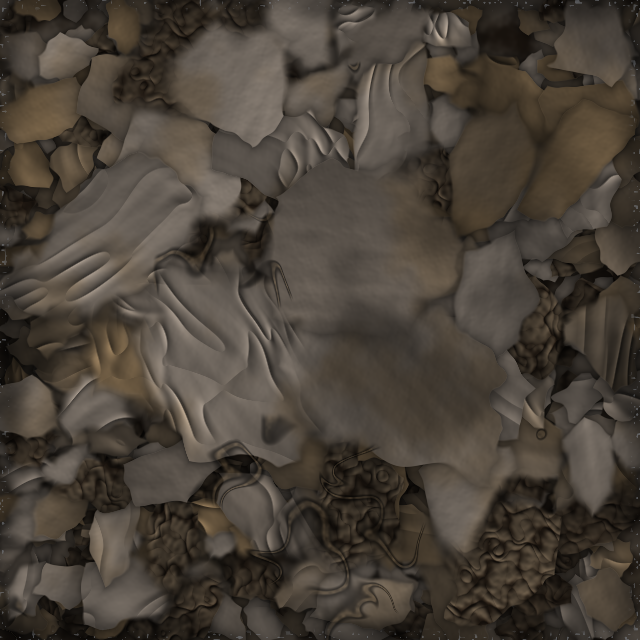
Write a three.js fragment shader that draws this texture.

```glsl
// Collage of weathered stone and shell fragments: large smooth shards in the middle,
// small dark crusty ones toward the border. Jittered grids of warped polygons are
// painted from the finest layer to the coarsest, each shard with its own relief.
varying vec2 vUv;

const vec3 PALE = vec3(0.422, 0.390, 0.358);
const vec3 GREY = vec3(0.352, 0.322, 0.292);
const vec3 OCHRE = vec3(0.376, 0.312, 0.228);
const vec3 BROWN = vec3(0.278, 0.240, 0.192);
const vec3 DARK = vec3(0.125, 0.095, 0.068);
const vec3 GLINT = vec3(0.52, 0.54, 0.57);
const int LAYERS = 5;
const float FINEST_GRID = 21.0;   // cells across in the first layer
const float GRID_RATIO = 0.66;    // each layer is this much coarser
const float RELIEF_STEP = 0.0025;
const float SHADOW_REACH = 0.010;
const float SHADOW_DEPTH = 0.34;

vec2 hash2(vec2 p) {
  vec3 h = fract(p.xyx * vec3(0.1031, 0.1030, 0.0973));
  h += dot(h, h.yzx + 33.33);
  return fract((h.xx + h.yz) * h.zy);
}

float noise(vec2 p) {
  vec2 i = floor(p), f = fract(p);
  f = f * f * (3.0 - 2.0 * f);
  float low = mix(hash2(i).x, hash2(i + vec2(1.0, 0.0)).x, f.x);
  float high = mix(hash2(i + vec2(0.0, 1.0)).x, hash2(i + 1.0).x, f.x);
  return mix(low, high, f.y);
}

float fbm(vec2 p) {
  float sum = 0.0, amp = 0.53;
  for (int i = 0; i < 4; i++) {
    sum += amp * noise(p);
    p = mat2(1.6, 1.2, -1.2, 1.6) * p + 17.3;
    amp *= 0.5;
  }
  return sum;
}

// Rounded bumps, one per cell: 1 on top, 0 in the gaps
float knobs(vec2 p) {
  vec2 cell = floor(p);
  float nearest = 1.0;
  for (int j = -1; j <= 1; j++)
    for (int i = -1; i <= 1; i++) {
      vec2 c = cell + vec2(float(i), float(j));
      nearest = min(nearest, length(c + 0.15 + 0.7 * hash2(c) - p));
    }
  return 1.0 - nearest * nearest;
}

// Surface height; kind 0 is smooth, 1 folded, 2 knobby
float relief(vec2 u, float kind) {
  if (kind > 1.5) return knobs(u * 38.0 + 1.5 * noise(u * 50.0)) + 0.3 * noise(u * 130.0);
  float grain = 0.5 * fbm(u * 24.0);
  if (kind < 0.5) return grain;
  float bend = 3.5 * noise(u * 9.0);
  float ridge = 1.0 - abs(2.0 * noise(vec2(u.x * 8.0, u.y * 40.0) + bend) - 1.0);
  return 0.8 * ridge * ridge + 0.6 * grain;
}

// Irregular six-sided outline, negative inside
float shardDistance(vec2 q, vec2 seed) {
  float d = -1.0;
  for (int i = 0; i < 6; i++) {
    vec2 r = hash2(seed + float(i) * 7.0);
    float a = (float(i) + 0.6 * r.x) * 1.0472;
    d = max(d, dot(q, vec2(cos(a), sin(a))) - mix(0.42, 0.78, r.y));
  }
  return d;
}

vec3 shardColour(vec2 u, vec2 q, vec2 seed, float fineness) {
  vec2 pick = hash2(seed + 51.0), tint = hash2(seed + 83.0);
  float knobby = step(pick.x, 0.03 + 0.24 * fineness);
  float kind = knobby > 0.5 ? 2.0 : step(0.68, pick.x);
  vec3 col = tint.x < 0.40 ? PALE : tint.x < 0.62 ? GREY : tint.x < 0.84 ? OCHRE : BROWN;
  col = mix(col, OCHRE, 0.5 * smoothstep(0.48, 0.72, fbm(u * 7.0)));
  col = mix(col, GREY, 0.4 * smoothstep(0.5, 0.75, fbm(u * 5.0 + 31.0)));
  float h = relief(u, kind);
  if (knobby > 0.5) col = mix(DARK * 0.8, BROWN, smoothstep(0.55, 1.2, h) * (0.4 + 0.6 * tint.y));
  float slope = h - relief(u + RELIEF_STEP * vec2(0.6, 0.8), kind);
  col *= 1.0 + clamp(slope * 1.9, -0.5, 0.6);
  // Slow shade across the shard and faint streaks along it
  col *= 0.98 + 0.22 * (tint.y - 0.5) + 0.20 * q.y;
  return col * (0.94 + 0.12 * noise(u * vec2(12.0, 75.0)));
}

// Thin twisted cords that follow noise contours in a few places
vec3 addCords(vec3 col, vec2 p) {
  float away = abs(noise(p * 10.0 + 1.4 * noise(p * 19.0)) - 0.5) * 0.08;
  float place = smoothstep(0.74, 0.80, noise(p * 7.0 + 40.0));
  col *= 1.0 - 0.5 * place * (1.0 - smoothstep(0.002, 0.006, away));
  float core = place * (1.0 - smoothstep(0.0005, 0.0025, away));
  return col + core * OCHRE * (0.2 + 0.35 * noise(p * 190.0));
}

void main() {
  vec2 p = vUv;
  vec3 col = mix(DARK, mix(BROWN, GREY, noise(p * 11.0)), smoothstep(0.22, 0.55, fbm(p * 16.0)));
  float blur = smoothstep(0.42, 0.9, noise(p * 8.0 + 9.0));
  float grid = FINEST_GRID;
  for (int k = 0; k < LAYERS; k++) {
    float size = 1.0 / grid, fineness = 1.0 - float(k) / float(LAYERS - 1);
    vec2 cell = floor(p * grid);
    for (int j = -1; j <= 1; j++)
      for (int i = -1; i <= 1; i++) {
        vec2 id = cell + vec2(float(i), float(j));
        vec2 seed = id + 20.0 + 37.0 * float(k);
        vec2 spot = hash2(seed), form = hash2(seed + 113.0);
        vec2 centre = (id + 0.2 + 0.6 * spot) * size;
        vec2 inset = min(centre, 1.0 - centre);
        float room = min(inset.x, inset.y) - 0.75 * size * (1.0 - fineness);
        if (room < 0.0 || hash2(seed + 211.0).x > 0.62 + 0.24 * fineness) continue;
        float a = 6.2832 * form.x;
        vec2 u = mat2(cos(a), sin(a), -sin(a), cos(a)) * (p - centre);
        vec2 q = u * grid * vec2(1.0, mix(1.1, 1.8, form.y));
        q += 0.18 * (vec2(noise(p * grid * 4.0), noise(p * grid * 4.0 + 70.0)) - 0.5);
        q += 0.05 * (noise(p * 60.0) - 0.5);
        float d = shardDistance(q, seed) * size;
        float soft = mix(0.002, 0.20 * size, blur);
        float cover = 1.0 - smoothstep(-soft, soft * 0.5, d);
        col *= 1.0 - SHADOW_DEPTH * exp(-max(d, 0.0) / SHADOW_REACH) * (1.0 - cover);
        if (cover < 0.002) continue;
        vec3 face = shardColour(u + spot * 9.0, q, seed, fineness);
        face *= mix(1.0, smoothstep(-0.015, 0.025, -d), 0.32 * form.y);
        col = mix(col, face, cover);
      }
    grid *= GRID_RATIO;
  }
  col = addCords(col, p);
  // Broad stains, then a dim border with bright specks
  col *= mix(0.74, 1.06, smoothstep(0.24, 0.46, fbm(p * 5.0 + 3.0)));
  vec2 side = min(p, 1.0 - p);
  float edge = min(side.x, side.y);
  col *= mix(0.62, 1.0, smoothstep(0.0, 0.06, edge + 0.05 * (noise(p * 14.0) - 0.4)));
  float speck = smoothstep(0.80, 0.92, noise(p * 230.0)) * (1.0 - smoothstep(0.004, 0.02, edge));
  gl_FragColor = vec4(mix(col, GLINT, 0.5 * speck), 1.0);
}
```
